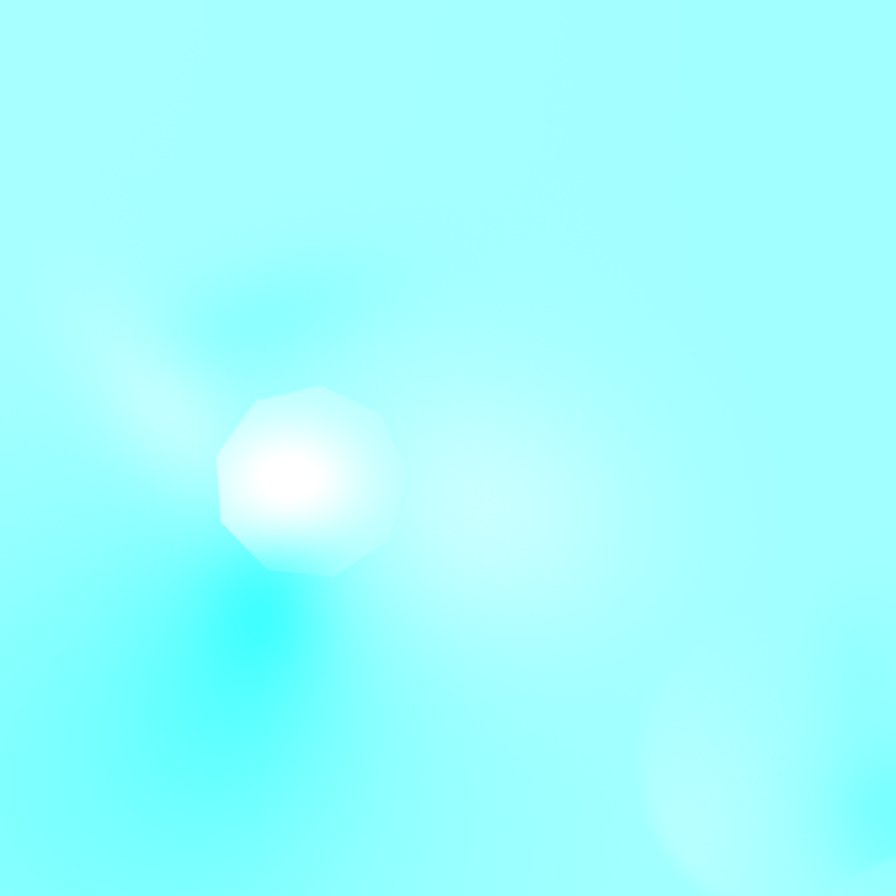
Reproduce this background procedurally as a WebGL 1 fragment shader.

```glsl
precision highp float;
// A pale cyan wash with a faceted glowing orb, a saturated plume beneath it
// and a faint bubble in the lower right corner. Green and blue stay full;
// soft elliptical blobs add to or take from the red channel.

uniform vec2 u_resolution;

const float BASE_RED = 0.66;
const float BASE_FALL = 0.03;
const vec2 ORB_CENTER = vec2(0.346, 0.462);
const float ORB_RADIUS = 0.109;
const float ORB_SIDES = 9.0;
const float ORB_TURN = 1.466;
const float ORB_EDGE = 0.0015;
const float ORB_RED = 0.72;
const vec2 BUBBLE_CENTER = vec2(0.865, 0.150);
const float BUBBLE_RADIUS = 0.150;
const float GRAIN_CELLS = 384.0;
const float GRAIN_AMOUNT = 0.018;
const float TAU = 6.28319;

float hash(vec2 p) {
  return fract(sin(dot(p, vec2(127.1, 311.7))) * 43758.5);
}

// Rotated elliptical Gaussian, 1 at its center.
float blob(vec2 p, vec2 center, vec2 radii, float angle) {
  float c = cos(angle);
  float s = sin(angle);
  vec2 d = p - center;
  vec2 q = vec2(c * d.x + s * d.y, c * d.y - s * d.x) / radii;
  return exp(-dot(q, q));
}

// Signed distance-like value of a regular polygon with the given circumradius.
float facetedDisc(vec2 d, float radius) {
  float sector = TAU / ORB_SIDES;
  float angle = mod(atan(d.y, d.x) - ORB_TURN, sector) - 0.5 * sector;
  return length(d) * cos(angle) - radius * cos(0.5 * sector);
}

// Wide wash, plume and the pale wings around the orb.
float backgroundRed(vec2 p) {
  float red = BASE_RED - BASE_FALL * p.x;
  red -= 0.17 * blob(p, vec2(0.12, 0.12), vec2(0.36, 0.34), 0.0);
  red -= 0.17 * blob(p, vec2(0.27, 0.26), vec2(0.13, 0.17), -0.15);
  red -= 0.17 * blob(p, vec2(0.297, 0.33), vec2(0.065, 0.08), 0.0);
  red += 0.16 * blob(p, vec2(0.53, 0.43), vec2(0.18, 0.15), -0.25);
  red += 0.15 * blob(p, vec2(0.185, 0.54), vec2(0.14, 0.065), 2.25);
  red -= 0.09 * blob(p, vec2(0.30, 0.645), vec2(0.14, 0.06), 0.3);
  return red;
}

// Bubble: pale lower left rim, deeper right side, light cut at the corner.
float bubbleTint(vec2 p) {
  float d = length((p - BUBBLE_CENTER) * vec2(1.0, 0.9));
  float inside = 1.0 - smoothstep(BUBBLE_RADIUS - 0.015, BUBBLE_RADIUS + 0.015, d);
  float tint = 0.08 * inside * blob(p, vec2(0.765, 0.075), vec2(0.11, 0.15), 0.0);
  tint -= 0.05 * blob(p, vec2(0.965, 0.25), vec2(0.06, 0.08), 0.0);
  float corner = smoothstep(-0.008, 0.008, 0.045 - p.y - 0.5 * (1.0 - p.x));
  tint -= 0.16 * (1.0 - 0.5 * corner)
    * blob(p, vec2(1.0, 0.09), vec2(0.085, 0.09), 0.5);
  return tint;
}

// Orb interior: white heart fading to cyan at the base.
float orbRed(vec2 p) {
  float red = ORB_RED;
  red += 0.32 * blob(p, vec2(0.322, 0.466), vec2(0.085, 0.066), 0.0);
  red -= 0.36 * blob(p, vec2(0.29, 0.342), vec2(0.085, 0.05), 0.15);
  return red;
}

void main() {
  vec2 p = gl_FragCoord.xy / u_resolution;
  float red = backgroundRed(p) + bubbleTint(p);

  // Fine stipple in a halo about the orb and on the bubble.
  float halo = blob(p, ORB_CENTER, vec2(0.32), 0.0)
    + blob(p, BUBBLE_CENTER, vec2(0.13), 0.0);
  red += GRAIN_AMOUNT * halo * (hash(floor(p * GRAIN_CELLS)) - 0.5);

  float edge = facetedDisc(p - ORB_CENTER, ORB_RADIUS);
  float orbMask = 1.0 - smoothstep(-ORB_EDGE, ORB_EDGE, edge);
  red = mix(red, orbRed(p), orbMask);

  gl_FragColor = vec4(clamp(red, 0.0, 1.0), 1.0, 1.0, 1.0);
}
```
